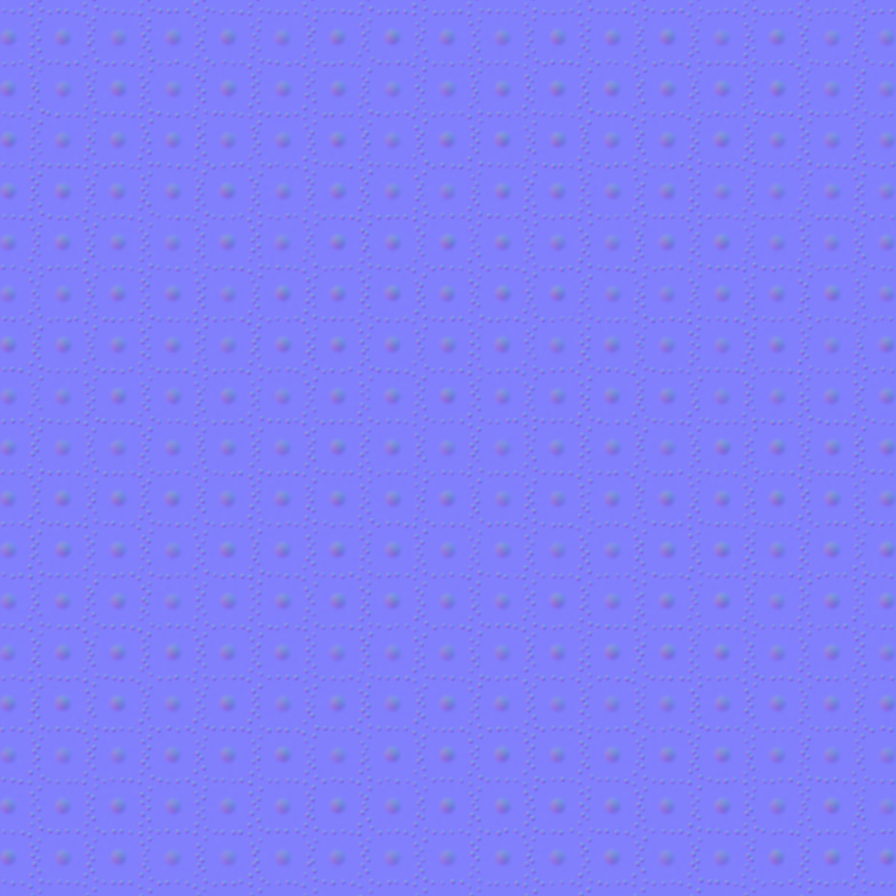
Write a WebGL 1 fragment shader that draws this texture map.

```glsl
precision highp float;
// Tangent-space normal map of an embossed sheet: a grid of round studs framed
// by strands of tiny beads. Every stud and bead adds a soft dome of slope;
// bead positions come from folded coordinates with hashed jitter.

uniform vec2 u_resolution;

const float TAU = 6.2831853;
const vec2 CELL = vec2(0.0613, 0.0572);       // pitch of the stud grid
const vec2 ORIGIN = vec2(0.0092, 0.0430);     // centre of the first stud
const float STUD_RADIUS = 0.0083;
const float BEAD_RADIUS = 0.0030;
const float BEADS_DOWN = 10.0;                // beads per cell, even for the zigzag
const float BEADS_ACROSS = 6.0;
const float ROW_HALF_LENGTH = 0.0200;         // beads kept either side of a stud
const float STRAND_NARROW = 0.0024;           // zigzag half width beside studs
const float STRAND_WIDE = 0.0066;             // zigzag half width at crossings
const float JITTER = 0.0014;
const float STUD_SLOPE = 0.13;
const float BEAD_SLOPE = 0.15;
const float STUD_DIM = 0.13;                  // loss of blue on a dome
const float BEAD_DIM = 0.085;
const float GRAIN = 0.010;
const vec3 FLAT_COLOR = vec3(0.505, 0.498, 0.990);

vec2 hash2(vec2 p) {
  vec3 q = fract(p.xyx * vec3(0.1031, 0.1030, 0.0973));
  q += dot(q, q.yzx + 33.33);
  return fract((q.xx + q.yz) * q.zy);
}

float cornerSlope(vec2 corner, vec2 offset) {
  return dot(hash2(corner) * 2.0 - 1.0, offset);
}

float gradientNoise(vec2 p) {
  vec2 i = floor(p);
  vec2 f = p - i;
  vec2 s = f * f * f * (f * (f * 6.0 - 15.0) + 10.0);
  vec2 e = vec2(1.0, 0.0);
  float low = mix(cornerSlope(i, f), cornerSlope(i + e, f - e), s.x);
  float high = mix(cornerSlope(i + e.yx, f - e.yx), cornerSlope(i + 1.0, f - 1.0), s.x);
  return mix(low, high, s.y);
}

// Colour change of one dome: slope in red and green, dimming in blue.
vec3 dome(vec2 d, float radius, float slope, float dim) {
  vec2 t = d / radius;
  float r2 = dot(t, t);
  float falloff = exp(-r2 * r2);
  return falloff * vec3(-slope * t.x, slope * t.y, -dim);
}

vec3 bead(vec2 d, vec2 id) {
  vec2 h = hash2(id + 71.0);
  float strength = 0.65 + 0.55 * h.x;
  return dome(d, BEAD_RADIUS, BEAD_SLOPE * strength, BEAD_DIM * strength);
}

vec3 studs(vec2 p) {
  vec2 id = floor(p / CELL + 0.5);
  vec2 h = hash2(id + 19.0);
  vec2 d = p - id * CELL - (h - 0.5) * 0.0012;
  float strength = 0.85 + 0.30 * h.y;
  return dome(d, STUD_RADIUS, STUD_SLOPE * strength, STUD_DIM * strength);
}

// Vertical zigzag strands midway between stud columns, swelling at crossings.
vec3 strands(vec2 p) {
  float column = floor(p.x / CELL.x);
  float x = p.x - (column + 0.5) * CELL.x;
  float pitch = CELL.y / BEADS_DOWN;
  float nearest = floor(p.y / pitch);
  vec3 sum = vec3(0.0);
  for (int k = -2; k <= 2; k++) {
    float j = nearest + float(k);
    float y = (j + 0.5) * pitch;
    float crossing = 0.5 - 0.5 * cos(TAU * y / CELL.y);
    float side = mod(j, 2.0) * 2.0 - 1.0;
    float halfWidth = mix(STRAND_NARROW, STRAND_WIDE, crossing * crossing);
    vec2 id = vec2(column, j) + 131.0;
    vec2 shift = (hash2(id) - 0.5) * 2.0 * JITTER;
    sum += bead(vec2(x - side * halfWidth, p.y - y) - shift, id);
  }
  return sum;
}

// Short horizontal runs of beads between stud rows.
vec3 runs(vec2 p) {
  float row = floor(p.y / CELL.y);
  float y = p.y - (row + 0.5) * CELL.y;
  float pitch = CELL.x / BEADS_ACROSS;
  float nearest = floor(p.x / pitch);
  vec3 sum = vec3(0.0);
  for (int k = -1; k <= 1; k++) {
    float i = nearest + float(k);
    float x = (i + 0.5) * pitch;
    float fromStud = abs(x - floor(x / CELL.x + 0.5) * CELL.x);
    vec2 id = vec2(i, row) + 417.0;
    vec2 shift = (hash2(id) - 0.5) * 2.0 * JITTER;
    sum += step(fromStud, ROW_HALF_LENGTH) * bead(vec2(p.x - x, y) - shift, id);
  }
  return sum;
}

void main() {
  vec2 uv = gl_FragCoord.xy / u_resolution;
  vec2 p = uv - ORIGIN;
  vec3 color = FLAT_COLOR + studs(p) + strands(p) + runs(p);

  // Faint surface grain tilts the flat areas.
  float grain = gradientNoise(uv * 150.0 + 40.0);
  color += GRAIN * grain * vec3(1.0, 1.0, -0.5);
  gl_FragColor = vec4(clamp(color, 0.0, 1.0), 1.0);
}
```
